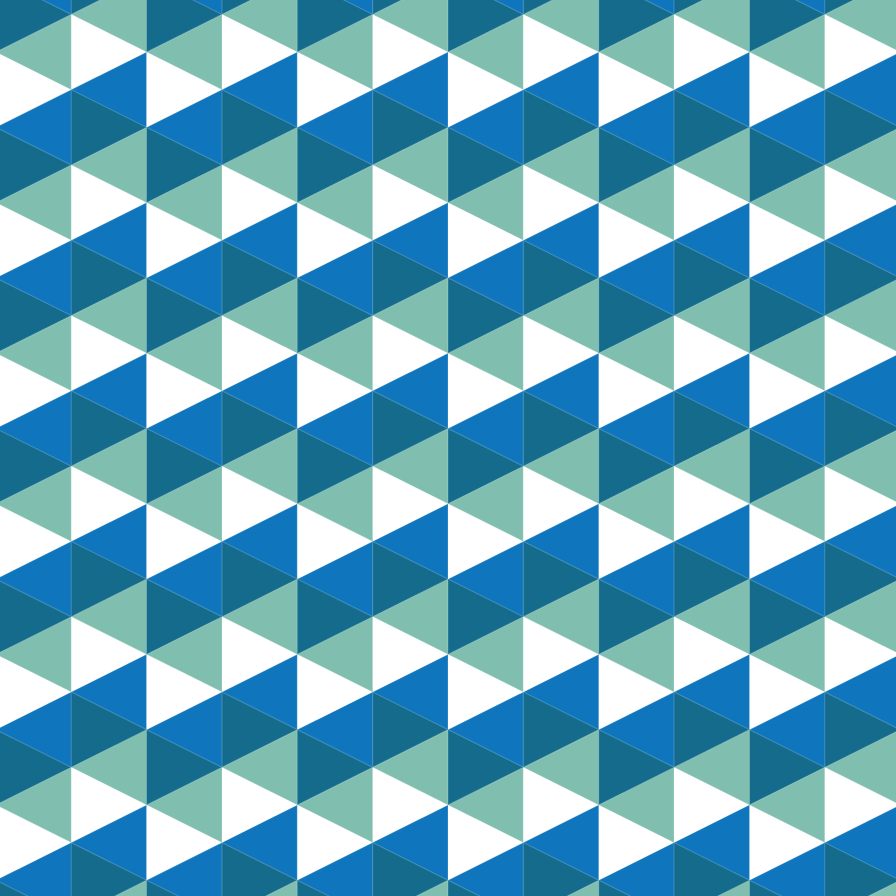
Reproduce this pattern procedurally as a WebGL 2 fragment shader.

```glsl
#version 300 es
precision highp float;
// Columns of interlocking triangles in four flat colours, odd columns shifted by half a side.
// Two skewed coordinates count the slanted edges above a point; their sum picks the colour.
// Faint light seams run along the edges, and a grid of samples smooths the result.

#define COLUMN_WIDTH 0.0841   // width of a triangle column
#define SIDE 0.08403          // vertical side of a triangle
#define ORIGIN vec2(0.5, 0.6058)
#define SEAM_WIDTH 0.0012
#define SEAM_STRENGTH 0.2
#define SAMPLES 4

uniform vec2 u_resolution;
out vec4 fragColor;

const vec3 WHITE = vec3(1.0);
const vec3 BLUE = vec3(0.06, 0.46, 0.74);
const vec3 PETROL = vec3(0.08, 0.42, 0.55);
const vec3 SAGE = vec3(0.50, 0.75, 0.69);
const vec3 PALETTE[4] = vec3[4](WHITE, BLUE, PETROL, SAGE);

// Distance to the nearest integer
float gridDistance(float x) {
    return abs(fract(x + 0.5) - 0.5);
}

vec3 trianglePattern(vec2 p) {
    vec2 cell = (p - ORIGIN) / vec2(COLUMN_WIDTH, -SIDE);
    float column = floor(cell.x);
    float across = cell.x - column;
    float down = cell.y + 0.5 * mod(column, 2.0);

    // Slanted edges lie where either coordinate is an integer
    vec2 skew = down + vec2(-0.5, 0.5) * across;
    int tone = int(mod(floor(skew.x) + floor(skew.y), 4.0));

    // Distance to the closest edge, in canvas units
    float slope = 0.5 * SIDE / COLUMN_WIDTH;
    float slanted = min(gridDistance(skew.x), gridDistance(skew.y))
                  * SIDE / sqrt(1.0 + slope * slope);
    float upright = gridDistance(cell.x) * COLUMN_WIDTH;
    float seam = 1.0 - step(0.5 * SEAM_WIDTH, min(slanted, upright));

    return mix(PALETTE[tone], WHITE, SEAM_STRENGTH * seam);
}

void main() {
    vec3 total = vec3(0.0);
    for (int j = 0; j < SAMPLES; j++) {
        for (int i = 0; i < SAMPLES; i++) {
            vec2 offset = (vec2(i, j) + 0.5) / float(SAMPLES) - 0.5;
            total += trianglePattern((gl_FragCoord.xy + offset) / u_resolution);
        }
    }
    fragColor = vec4(total / float(SAMPLES * SAMPLES), 1.0);
}
```
